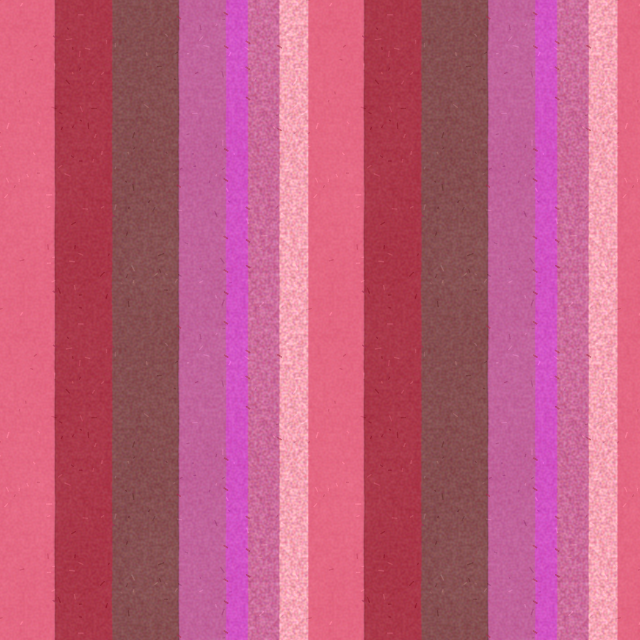
Give the GLSL for this pattern, as a three.js fragment shader.

```glsl
// Upright bands of seven inks on grainy paper, in a square tile that repeats.
// Each ink is laid over the last from its left seam; wrapped gradient noise
// adds grain and mottling, and hashed cells scatter fibres and seam nicks.

#define TILE 0.4831         // tile side, in canvas widths
#define SOFT 0.0028         // half width of a seam, in tiles
#define WOBBLE 0.0022       // wander of the seams
#define GRAIN_CELLS 112.0   // grain cells across a tile
#define MOTTLE 0.022        // strength of the broad unevenness
#define FIBRE_CELLS 23.0    // fibre cells across a tile
#define FIBRE_SHARE 0.16    // share of cells holding a fibre
#define NICK_CELLS 11.0     // nick cells along a seam
#define NICK_SHARE 0.22     // share of cells holding a nick

varying vec2 vUv;

float hash(vec2 c) {
  vec3 q = fract(c.xyx * vec3(0.1031, 0.1030, 0.0973));
  q += dot(q, q.yzx + 33.33);
  return fract((q.x + q.y) * q.z);
}

// Slope at a lattice point, wrapped at the tile edge
vec2 slope(vec2 cell, vec2 period, float seed) {
  float a = 6.2832 * hash(mod(cell, period) + seed);
  return vec2(cos(a), sin(a));
}

float noise(vec2 p, vec2 period, float seed) {
  p *= period;
  vec2 i = floor(p), f = p - i, e = vec2(1.0, 0.0);
  vec2 u = f * f * f * (f * (f * 6.0 - 15.0) + 10.0);
  float a = dot(slope(i, period, seed), f);
  float b = dot(slope(i + e.xy, period, seed), f - e.xy);
  float c = dot(slope(i + e.yx, period, seed), f - e.yx);
  float d = dot(slope(i + e.xx, period, seed), f - e.xx);
  return mix(mix(a, b, u.x), mix(c, d, u.x), u.y);
}

float capsule(vec2 p, vec2 halfAxis) {
  float t = clamp(dot(p, halfAxis) / dot(halfAxis, halfAxis), -1.0, 1.0);
  return length(p - halfAxis * t);
}

// Covers all to the right of a seam with the next ink (rgb, grain strength)
void lay(inout vec4 ink, vec2 p, float seam, vec4 next, float shade) {
  float drift = noise(p, vec2(1.0, 7.0), seam * 90.0)
              + 0.6 * noise(p, vec2(1.0, 60.0), seam * 50.0);
  float x = p.x - seam - WOBBLE * drift;
  ink = mix(ink, next, smoothstep(-SOFT, SOFT, x));
  ink.rgb *= 1.0 - shade * (1.0 - smoothstep(0.0, 0.006, abs(x)));

  // Small slanted nicks along the seam
  float row = floor(p.y * NICK_CELLS);
  float pick = hash(vec2(row, floor(seam * 400.0)));
  float y = p.y - (row + 0.3 + 0.4 * fract(pick * 57.0)) / NICK_CELLS;
  float nick = 1.0 - smoothstep(0.001, 0.0045, capsule(vec2(x, y), vec2(0.005, 0.003)));
  ink.rgb = mix(ink.rgb, vec3(0.66, 0.20, 0.32), 0.6 * nick * step(pick, NICK_SHARE));
}

// Sparse short fibres: positive is light, negative is dark
float fibres(vec2 p, float seed) {
  vec2 q = p * FIBRE_CELLS, cell = floor(q);
  float pick = hash(cell + seed), turn = hash(cell + seed + 40.0);
  vec2 centre = 0.35 + 0.3 * vec2(turn, hash(cell + seed + 80.0));
  vec2 axis = vec2(cos(turn * 6.2832), sin(turn * 6.2832));
  float d = capsule(q - cell - centre, axis * mix(0.03, 0.2, fract(pick * 91.0)));
  float mark = 1.0 - smoothstep(0.01, 0.09, d);
  return mark * step(pick, FIBRE_SHARE) * (fract(turn * 37.0) > 0.5 ? 1.0 : -1.0);
}

void main() {
  // Tiles start at the upper left corner
  vec2 p = fract(vec2(vUv.x, 1.0 - vUv.y) / TILE);

  // Inks, left to right
  vec4 rose = vec4(0.895, 0.402, 0.510, 0.035);
  vec4 ink = rose;
  lay(ink, p, 0.178, vec4(0.670, 0.218, 0.288, 0.045), 0.12);
  lay(ink, p, 0.363, vec4(0.530, 0.310, 0.320, 0.060), 0.0);
  lay(ink, p, 0.578, vec4(0.762, 0.388, 0.608, 0.050), 0.10);
  lay(ink, p, 0.731, vec4(0.828, 0.324, 0.765, 0.060), 0.0);
  lay(ink, p, 0.802, vec4(0.800, 0.418, 0.602, 0.110), 0.0);
  lay(ink, p, 0.904, vec4(0.962, 0.640, 0.705, 0.150), 0.0);
  ink = mix(ink, rose, smoothstep(1.0 - 2.0 * SOFT, 1.0, p.x));

  // Paper grain, tinted specks and broad mottling
  vec2 cells = vec2(GRAIN_CELLS);
  float grain = noise(p, cells, 3.0) + 0.7 * noise(p, floor(cells * 0.45), 17.0);
  vec3 tint = vec3(noise(p, cells, 31.0), noise(p, cells, 53.0), noise(p, cells, 71.0));
  float mottle = noise(p, vec2(4.0, 3.0), 9.0) + 0.6 * noise(p, vec2(19.0), 23.0);
  vec3 colour = ink.rgb + ink.a * (grain * vec3(0.65, 1.0, 0.9) + 0.6 * tint);
  colour += MOTTLE * mottle * vec3(0.6, 1.0, 0.9);

  // Two scatters of fibres
  for (int i = 0; i < 2; i++) {
    float shift = float(i) * 0.5 / FIBRE_CELLS;
    colour += 0.075 * fibres(fract(p + shift), 11.0 + 130.0 * float(i));
  }

  gl_FragColor = vec4(clamp(colour, 0.0, 1.0), 1.0);
}
```
